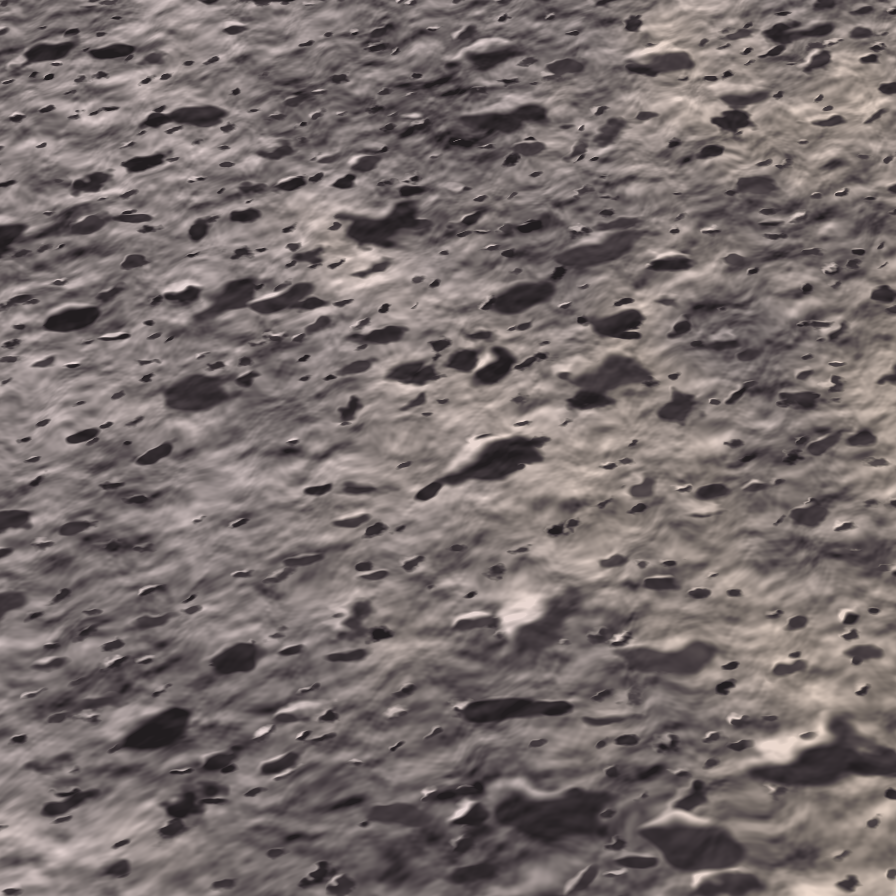
Write a WebGL 2 fragment shader that draws this texture.

```glsl
#version 300 es
precision highp float;

uniform vec2 u_resolution;
out vec4 fragColor;

float hash(vec2 p) {
  return fract(sin(dot(p, vec2(127.1, 311.7))) * 43758.5453);
}

float noise(vec2 p) {
  vec2 cell = floor(p);
  vec2 f = fract(p);
  f = f * f * (3.0 - 2.0 * f);
  float low = mix(hash(cell), hash(cell + vec2(1.0, 0.0)), f.x);
  float high = mix(hash(cell + vec2(0.0, 1.0)), hash(cell + 1.0), f.x);
  return mix(low, high, f.y);
}

float fbm(vec2 p) {
  float sum = 0.0;
  float amplitude = 0.5;
  for (int octave = 0; octave < 3; octave++) {
    sum += amplitude * noise(p);
    p = p * 2.03 + vec2(17.3, 9.1);
    amplitude *= 0.5;
  }
  return sum / 0.875;
}

// Coordinates along and across a direction.
vec2 alongAxis(vec2 p, float angle) {
  vec2 axis = vec2(cos(angle), sin(angle));
  return vec2(dot(p, axis), dot(p, vec2(-axis.y, axis.x)));
}

// Ground plane receding towards the top.
vec2 recede(vec2 uv) {
  return vec2((uv.x - 0.5) * (1.0 + 0.8 * uv.y), uv.y * (1.0 + 0.5 * uv.y));
}

// Height difference towards the light above.
float relief(vec2 p, vec2 offset) {
  return fbm(p) - fbm(p + offset);
}

// Scattered ragged stones over a base tone, dark below and lit on top.
float layStones(float tone, vec2 p, float density, float seed, float softness, float grain) {
  vec2 cell = floor(p);
  float rough = fbm(p * vec2(2.4, 3.0) + seed) - 0.5;
  float chips = noise(p * vec2(4.5, 5.5) - seed) - 0.5;
  for (int j = -1; j <= 1; j++) {
    for (int i = -1; i <= 1; i++) {
      vec2 id = cell + vec2(i, j);
      vec2 key = id + seed;
      if (hash(key + 5.7) > density) continue;
      vec2 center = id + 0.2 + 0.6 * vec2(hash(key), hash(key + 31.4));
      float sizePick = hash(key + 12.9);
      float radius = mix(0.32, 0.62, sizePick * sizePick);
      float tilt = 0.42 + 0.9 * (hash(key + 47.2) - 0.5);
      float flatness = mix(0.4, 0.8, hash(key + 63.8));
      vec2 local = alongAxis(p - center, tilt) / (radius * vec2(1.0, flatness));
      float edge = length(local) + 1.2 * rough + 0.4 * chips;
      float cover = 1.0 - smoothstep(1.0 - softness, 1.0, edge);
      float litFrom = mix(-0.25, 0.55, hash(key + 78.1));
      float facing = local.y - 0.2 * local.x + 0.7 * chips + 0.6 * rough;
      float lit = smoothstep(litFrom, litFrom + 0.5, facing);
      float shade = mix(0.12, 0.24, hash(key + 90.3));
      float top = mix(0.5, 0.82, hash(key + 22.6));
      float face = mix(shade, top, lit) + grain * (0.5 + lit);
      tone = mix(tone, face, cover);
    }
  }
  return tone;
}

// Grey with a violet cast in the dark and a sandy one in warm areas.
vec3 tint(float tone, float warmth) {
  vec3 violet = vec3(1.09, 0.95, 1.02);
  vec3 stoneGrey = vec3(1.055, 0.98, 0.975);
  vec3 sand = vec3(1.09, 0.99, 0.89);
  vec3 lightCast = mix(stoneGrey, sand, warmth);
  return tone * mix(violet, lightCast, smoothstep(0.18, 0.45, tone));
}

void main() {
  vec2 uv = gl_FragCoord.xy / u_resolution.y;
  vec2 ground = recede(uv);

  // Slanted gravel and clumps, lit from above.
  vec2 wobble = vec2(noise(ground * 18.0), noise(ground * 18.0 + 40.0)) - 0.5;
  vec2 slanted = alongAxis(ground + 0.02 * wobble, 0.36);
  vec2 gravel = slanted * vec2(28.0, 50.0);
  vec2 clump = slanted * vec2(11.0, 20.0) + 70.0;
  float grit = relief(gravel, vec2(0.15, 0.5));
  float mounds = relief(clump, vec2(0.1, 0.5));
  float patches = fbm(ground * 4.0 + 8.0) - 0.5;
  float tone = 0.465 + 0.52 * grit + 0.3 * mounds;
  tone += 0.4 * patches + 0.3 * (fbm(clump + 30.0) - 0.5);

  // Stones from pebbles to rocks.
  float grain = 0.3 * grit;
  tone = layStones(tone, ground * vec2(23.0, 29.0), 0.3, 3.0, 0.7, grain);
  tone = layStones(tone, ground * vec2(11.5, 15.0), 0.42, 19.0, 0.5, grain);
  tone = layStones(tone, ground * vec2(5.8, 7.5), 0.36, 54.0, 0.35, grain);

  // Warm soil gathers towards the lower right.
  float warmth = smoothstep(0.3, 1.1, 0.75 * uv.x + 0.3 * (1.0 - uv.y) + 0.9 * patches);
  tone = clamp(tone + 0.03 * warmth, 0.12, 0.86);
  fragColor = vec4(tint(tone, 0.6 * warmth), 1.0);
}
```
